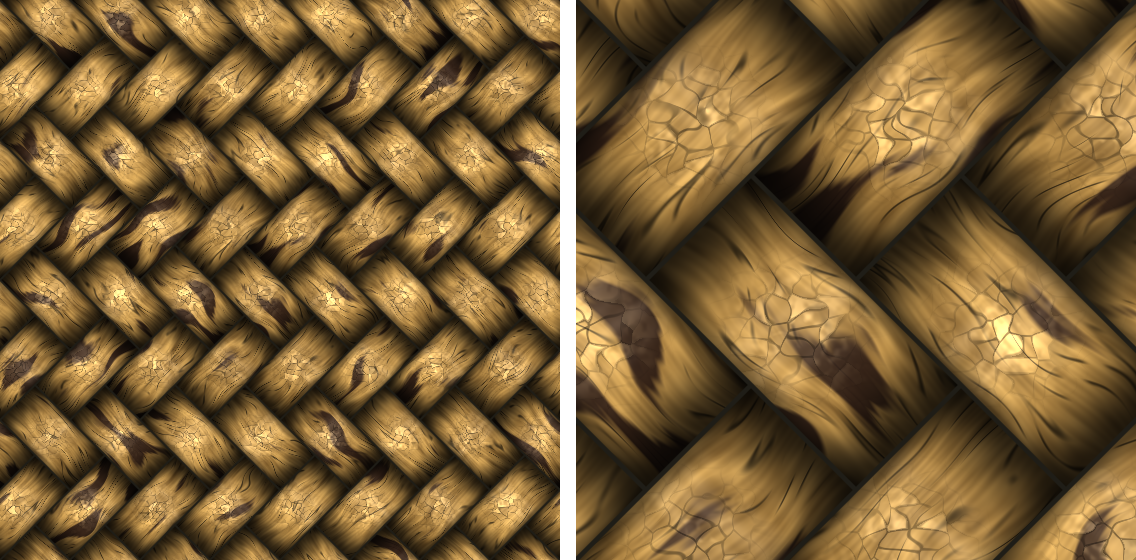
Left: the whole. Right: its middle third, enlarged.
This pattern is drawn by a Shadertoy shader. Its source:

```glsl
// Diagonal herringbone weave of varnished, stained wooden slats, each two by one.
// A rotated integer grid is folded into slats; every slat gets its own seeded
// grain, stain, rounded shading and crackled gloss. Slat ids wrap, so it tiles.

vec2 hash2(vec2 p) {
    vec3 q = fract(p.xyx * vec3(.1031, .1030, .0973));
    q += dot(q, q.yzx + 33.33);
    return fract((q.xx + q.yz) * q.zy);
}

float cornerSlope(vec2 lattice, vec2 offset) {
    float angle = 6.2832 * hash2(lattice).x;
    return dot(vec2(cos(angle), sin(angle)), offset);
}

// Gradient noise, roughly -0.7 to 0.7
float noise(vec2 p) {
    vec2 i = floor(p), f = fract(p);
    vec2 s = f * f * f * (f * (f * 6. - 15.) + 10.);
    vec2 e = vec2(1, 0);
    return mix(mix(cornerSlope(i, f), cornerSlope(i + e, f - e), s.x),
               mix(cornerSlope(i + e.yx, f - e.yx), cornerSlope(i + 1., f - 1.), s.x), s.y);
}

// Crackle: x is the closeness to a crack, y a random value per flake
vec2 crackle(vec2 p) {
    vec2 base = floor(p);
    float nearest = 9., second = 9., flake = 0.;
    for (int y = -1; y <= 1; y++)
    for (int x = -1; x <= 1; x++) {
        vec2 c = base + vec2(x, y), h = hash2(c);
        float d = length(c + h - p);
        if (d < nearest) { second = nearest; nearest = d; flake = h.x; }
        else second = min(second, d);
    }
    return vec2(1. - smoothstep(.03, .15, second - nearest), flake);
}

// Wood colour at grain position g; rnd varies the tone and the stain
vec3 wood(vec2 g, vec2 rnd) {
    float warp = noise(g * vec2(1.1, 1.8));
    float figure = noise(vec2(g.x * 1.2, g.y * 6. + 2.5 * warp));
    float fibre = noise(vec2(g.x * 2., g.y * 24. + 4. * warp));
    float mottle = noise(g * vec2(4., 7.) + 3.);
    float tone = .55 + .5 * figure + .3 * fibre + .22 * mottle + .2 * (rnd.x - .5);
    vec3 col = mix(vec3(.40, .28, .12), vec3(.90, .70, .37), clamp(tone, 0., 1.2));

    // Thin dark pores along the grain
    float pore = 1. - smoothstep(0., .09, abs(noise(vec2(g.x * .7, g.y * 8. + 3. * warp) + 9.)));
    pore *= smoothstep(-.1, .35, noise(g * vec2(1.6, 9.) + 20.));
    col *= 1. - .6 * pore;

    // Long dark stains, strong on some slats only
    float streak = noise(vec2(g.x * .9, g.y * 3.2 + warp) + 31.) + .12 * fibre;
    float threshold = mix(.08, .5, rnd.y);
    float stain = smoothstep(threshold, threshold + .16, streak);
    return mix(col, vec3(.14, .08, .06), .9 * stain);
}

void mainImage(out vec4 fragColor, in vec2 fragCoord) {
    // Eight slats across and four pairs of rows down
    vec2 uv = fragCoord / iResolution.xy;
    vec2 p = 8. * vec2(uv.x - uv.y, uv.x + uv.y);

    // Herringbone: four diagonal steps hold one falling and one rising slat
    vec2 cell = floor(p);
    float phase = floor(mod(cell.x - cell.y + .5, 4.));
    bool rising = phase > 1.5;
    vec2 origin = cell - (rising ? vec2(0., 3. - phase) : vec2(phase, 0.));
    vec2 q = p - origin;
    if (rising) q = q.yx;

    vec2 id = floor(mod(vec2(origin.x + origin.y, origin.y - origin.x) + .5, 16.));
    vec2 rnd = hash2(id + 3.7);
    vec2 g = q + 40. * hash2(id + 61.3);
    vec3 col = wood(g, rnd);

    // Rounded ends and sides sink into shadow
    vec2 inset = min(q, vec2(2, 1) - q);
    float ends = smoothstep(0., .58, inset.x + .05 * noise(g * vec2(2., 9.)));
    float sides = smoothstep(-.06, .2, inset.y);
    float shade = mix(.22, 1., ends) * mix(.35, 1., sides);
    col *= shade;

    // Pale gloss band across the slat, brightest near its middle
    float along = q.x - (rising ? 1.12 : .95);
    float sheen = exp(-9. * along * along) * sides;
    sheen *= .6 + .7 * noise(vec2(g.x * 9., g.y * 2.) + 50.);
    col += .18 * sheen * vec3(1., .95, .9);

    // Crackled highlight
    vec2 away = (q - vec2(.95, .47)) * vec2(3., 3.4);
    float spot = exp(-dot(away, away));
    vec2 crack = crackle(g * 7. + .8 * noise(g * 5.));
    float glint = smoothstep(.55, 1., crack.y + .5 * noise(g * 16.));
    col += spot * (.1 + .32 * glint) * vec3(1., .88, .64);
    col *= 1. - .4 * spot * crack.x;

    // Narrow dark joints
    float aa = 12. / min(iResolution.x, iResolution.y);
    float joint = min(inset.x, inset.y);
    col = mix(vec3(.12, .115, .09), col, smoothstep(.014 - .5 * aa, .014 + aa, joint));
    fragColor = vec4(clamp(col, 0., 1.), 1.);
}
```
